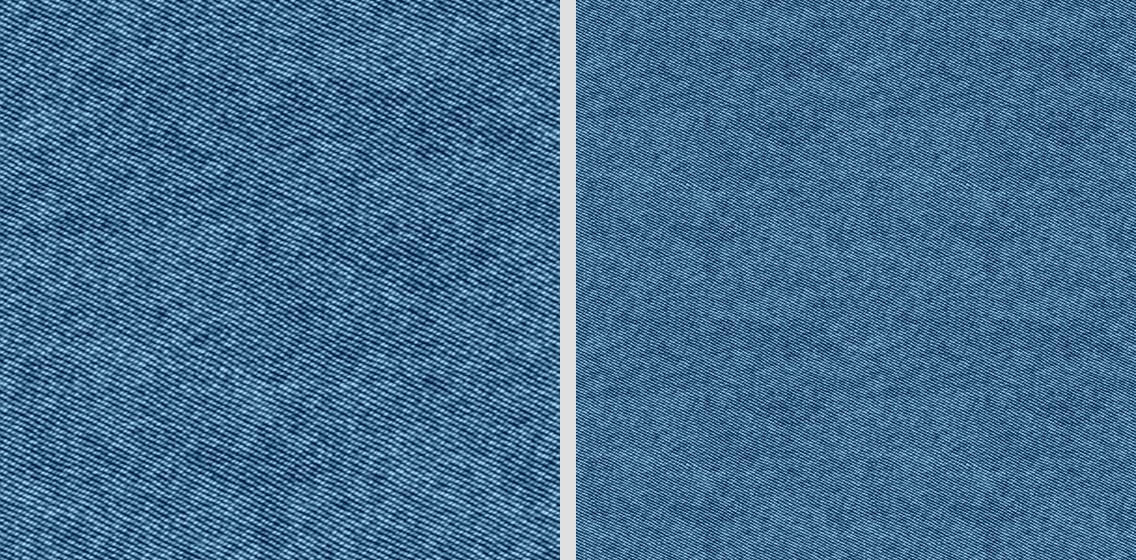
Left: one tile. Right: repeated 2 by 2.
Give the GLSL for this texture, as a WebGL 1 fragment shader.

```glsl
precision highp float;
uniform vec2 u_resolution;

// Weave: whole numbers, so the cloth tiles
const float COLUMNS = 150.0;        // stitches across
const float ROWS = 90.0;            // twill ribs up the canvas
const float RIB_STEPS = 45.0;       // ribs crossed from left to right
const float STITCH_RISE = 0.17;     // rows climbed per column
const float STITCH_TAPER = 1.9;     // falloff along a stitch
const float STITCH_THINNESS = 13.0; // falloff across a stitch
const float STITCH_SHARE = 0.65;
const float RIB_SHARE = 0.40;
const float JITTER = 0.22;
const float WAVINESS = 0.010;

// Tone
const float BASE_TONE = -0.17;
const float WEAVE_GAIN = 1.25;
const float FADE_AMOUNT = 0.17;
const float STREAK_AMOUNT = 0.17;
const float GRAIN_AMOUNT = 0.32;
const vec3 INDIGO = vec3(0.02, 0.16, 0.30);
const vec3 BLEACHED = vec3(0.59, 0.77, 0.89);
const vec3 MID_TINT = vec3(0.0, 0.08, 0.08);
const float TAU = 6.28319;

float hash(vec2 p) {
  vec3 q = fract(vec3(p.xyx) * 0.1031);
  q += dot(q, q.yzx + 33.33);
  return fract((q.x + q.y) * q.z);
}

// Value noise that wraps after the given number of cells, from -0.5 to 0.5
float wrappedNoise(vec2 uv, vec2 cells, float seed) {
  vec2 p = uv * cells;
  vec2 i = floor(p);
  vec2 f = fract(p);
  f = f * f * (3.0 - 2.0 * f);
  vec2 lo = mod(i, cells) + seed;
  vec2 hi = mod(i + 1.0, cells) + seed;
  float bottom = mix(hash(lo), hash(vec2(hi.x, lo.y)), f.x);
  float top = mix(hash(vec2(lo.x, hi.y)), hash(hi), f.x);
  return mix(bottom, top, f.y) - 0.5;
}

// Same identity for a stitch on either side of a seam
vec2 stitchId(float column, float row) {
  float lap = floor(column / COLUMNS);
  return vec2(column - lap * COLUMNS, mod(row - lap * RIB_STEPS, ROWS));
}

// Short slanted stitches stepping down along falling ribs
float twill(vec2 uv) {
  float x = uv.x * COLUMNS;
  float y = uv.y * ROWS;
  float slant = RIB_STEPS / COLUMNS;
  float stitches = 0.0;
  for (int i = -1; i <= 1; i++) {
    float column = floor(x) + float(i);
    float ribY = y + column * slant;
    for (int j = -1; j <= 1; j++) {
      float row = floor(ribY) + float(j);
      vec2 id = stitchId(column, row);
      vec2 shift = vec2(hash(id + 17.0), hash(id + 151.0)) - 0.5;
      vec2 d = vec2(x - column, ribY - row) - 0.5 - JITTER * shift;
      d.y -= STITCH_RISE * d.x;
      float strength = mix(0.5, 1.16, hash(id + 311.0));
      float shape = exp(-STITCH_TAPER * d.x * d.x - STITCH_THINNESS * d.y * d.y);
      stitches = max(stitches, strength * shape);
    }
  }
  float rib = 0.5 - 0.5 * cos(TAU * (y + (x - 0.5) * slant));
  return STITCH_SHARE * stitches + RIB_SHARE * rib;
}

void main() {
  vec2 uv = gl_FragCoord.xy / u_resolution;

  // Slightly uneven ribs
  vec2 cloth = uv;
  cloth.y += WAVINESS * wrappedNoise(uv, vec2(5.0, 7.0), 5.0);
  cloth.y += 0.35 * WAVINESS * wrappedNoise(uv, vec2(23.0, 31.0), 61.0);

  // Worn patches, weft streaks and fibre grain
  float fade = 0.6 * wrappedNoise(uv, vec2(4.0, 11.0), 83.0)
             + 0.4 * wrappedNoise(uv, vec2(13.0, 29.0), 127.0);
  float streak = wrappedNoise(uv, vec2(34.0, 96.0), 211.0);
  float grain = wrappedNoise(uv, vec2(210.0, 256.0), 401.0);

  float tone = BASE_TONE + WEAVE_GAIN * twill(cloth);
  tone += FADE_AMOUNT * fade + STREAK_AMOUNT * streak + GRAIN_AMOUNT * grain;
  tone = clamp(tone, -0.12, 1.15);

  vec3 color = mix(INDIGO, BLEACHED, tone);
  color += MID_TINT * max(tone * (1.0 - tone), 0.0);
  gl_FragColor = vec4(clamp(color, 0.0, 1.0), 1.0);
}
```
